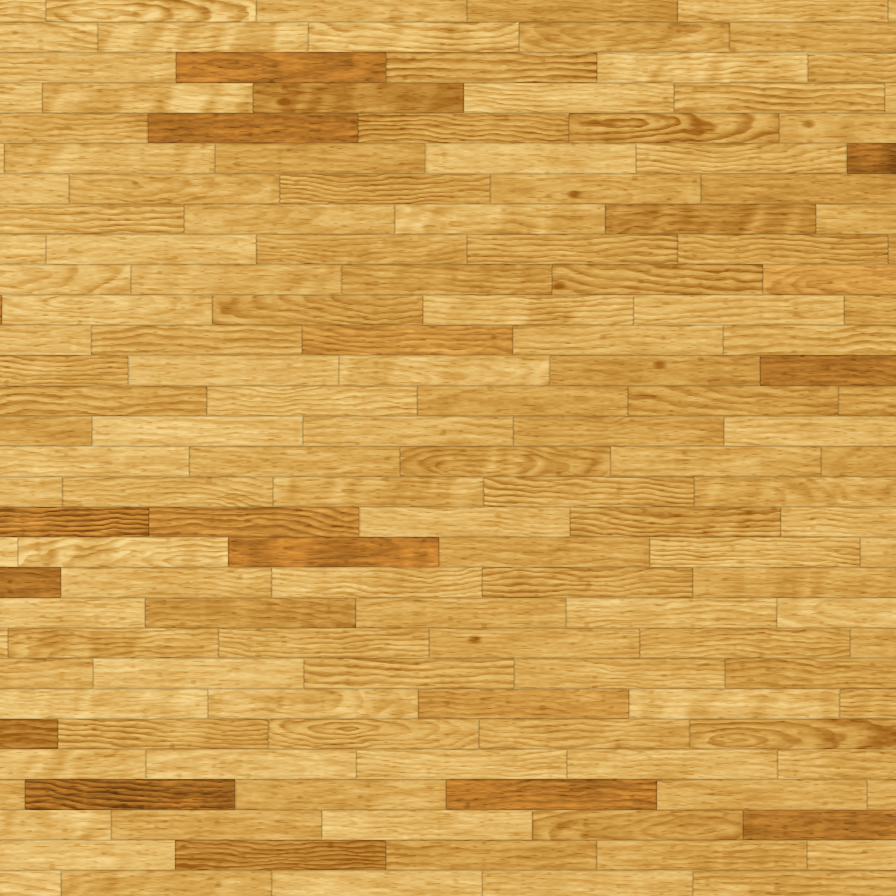
This texture is drawn by a Shadertoy shader. Its source:

```glsl
// Butcher-block wood: rows of equal staves with staggered butt joints.
// Each stave gets its own tone, growth rings cut from stretched ellipses,
// fine pores and, on some staves, a rippled cross figure.

const float ROWS = 29.58;         // stave rows over the canvas height
const float STAVES = 4.255;       // stave lengths over the canvas width
const float FIRST_ROW = 0.268;    // hidden part of the top row
const float ASPECT = ROWS / STAVES;

const vec3 BROWN = vec3(0.68, 0.45, 0.155);
const vec3 HONEY = vec3(0.83, 0.63, 0.30);
const vec3 CREAM = vec3(0.95, 0.81, 0.52);
const vec3 RUSSET = vec3(0.75, 0.46, 0.15);

float hash(vec2 p) {
    return fract(sin(dot(p, vec2(127.1, 311.7))) * 43758.5453);
}

float noise(vec2 p) {
    vec2 i = floor(p), f = fract(p);
    f = f * f * (3.0 - 2.0 * f);
    return mix(mix(hash(i), hash(i + vec2(1, 0)), f.x),
               mix(hash(i + vec2(0, 1)), hash(i + vec2(1, 1)), f.x), f.y);
}

float fbm(vec2 p) {
    float sum = 0.0, gain = 0.53;
    for (int i = 0; i < 4; i++) {
        sum += gain * noise(p);
        p = p * 2.03 + 17.3;
        gain *= 0.5;
    }
    return sum;
}

// Row shift in stave lengths; neighbouring rows never line up.
float rowShift(float row) {
    return fract(row * 0.382 + 0.24 * hash(vec2(row, 4.7)));
}

// Dark latewood bands: arches if the centre lies in the stave, else stripes.
float growthRings(vec2 q, vec2 id, vec2 seed) {
    float side = hash(id + 21.0) < 0.5 ? -1.0 : 1.0;
    float away = 0.15 + 4.0 * smoothstep(0.12, 0.6, hash(id + 22.0));
    vec2 centre = vec2(ASPECT * hash(id + 23.0), 0.5 + side * away);
    vec2 d = (q - centre) * vec2(0.17, 1.0);
    float warp = 0.55 * fbm(q * vec2(0.45, 0.9) + seed);
    float r = length(d) + warp + 0.05 * noise(q * vec2(2.0, 3.0) + seed);
    float phase = fract(r * mix(3.5, 6.5, hash(id + 24.0)));
    return smoothstep(0.2, 0.8, phase) * (1.0 - smoothstep(0.8, 1.0, phase));
}

// Light bands running across the grain.
float crossFigure(vec2 q, vec2 seed) {
    float slant = q.x + 0.35 * q.y + 0.4 * noise(q * vec2(0.8, 2.0) + seed);
    return noise(vec2(slant * 2.6, q.y * 0.7) + seed) - 0.5;
}

// Brightness of the wood surface, 0 = brown and 1 = cream.
float woodTone(vec2 q, vec2 id, float dark) {
    vec2 seed = 90.0 * vec2(hash(id + 31.0), hash(id + 32.0));
    float tone = 0.68 + 0.36 * (hash(id + 33.0) - 0.5) - 0.42 * dark;

    float ringDepth = mix(0.12, 0.48, pow(hash(id + 34.0), 2.0));
    ringDepth *= 0.5 + noise(q * vec2(0.5, 1.0) + seed + 5.0);
    tone -= ringDepth * growthRings(q, id, seed);

    float figure = smoothstep(0.5, 1.0, hash(id + 35.0));
    tone += 0.42 * figure * crossFigure(q, seed);

    tone += 0.42 * (fbm(q * vec2(0.5, 3.0) + seed) - 0.5);
    tone += 0.26 * (noise(q * vec2(1.4, 11.0) + seed) - 0.5);
    tone += 0.20 * (noise(q * vec2(6.0, 19.0) + seed) - 0.5);

    // Short dark pores
    float pores = noise(q * vec2(3.5, 16.0) + seed.yx);
    return tone - 0.24 * smoothstep(0.7, 0.95, pores);
}

// Rare pin knot with a soft halo.
float knot(vec2 q, vec2 id) {
    vec2 c = vec2(ASPECT * hash(id + 41.0), 0.25 + 0.5 * hash(id + 42.0));
    float d = length((q - c) * vec2(0.6, 1.0));
    return step(0.9, hash(id + 43.0)) * (1.0 - smoothstep(0.03, 0.2, d));
}

vec3 woodColor(float tone) {
    vec3 low = mix(BROWN, HONEY, clamp(tone * 2.0, -0.5, 1.0));
    return mix(low, CREAM, clamp(tone * 2.0 - 1.0, 0.0, 1.15));
}

void mainImage(out vec4 fragColor, in vec2 fragCoord) {
    vec2 uv = fragCoord / iResolution.xy;

    // Stave index and position inside it, in row heights
    float down = (1.0 - uv.y) * ROWS + FIRST_ROW;
    float row = floor(down);
    float along = uv.x * STAVES - rowShift(row);
    vec2 id = vec2(floor(along), row);
    vec2 q = vec2(fract(along) * ASPECT, fract(down));

    // Wood, with a few dark or russet staves and a paler left side
    float dark = smoothstep(0.82, 0.92, hash(id + 51.0));
    float tone = woodTone(q, id, dark) + 0.14 * (0.45 - uv.x);
    vec3 color = woodColor(tone - 0.7 * knot(q, id));
    float russet = dark * step(0.4, hash(id + 52.0));
    color = mix(color, RUSSET * (0.75 + 0.75 * tone), 0.65 * russet);

    // Thin glue lines
    float pixel = ROWS / iResolution.y;
    vec2 gap = min(q, vec2(ASPECT, 1.0) - q);
    vec2 line = 1.0 - smoothstep(vec2(0.0), vec2(0.025 + pixel), gap);
    color *= 1.0 - 0.16 * max(line.x, line.y);

    fragColor = vec4(clamp(color, 0.0, 1.0), 1.0);
}
```
